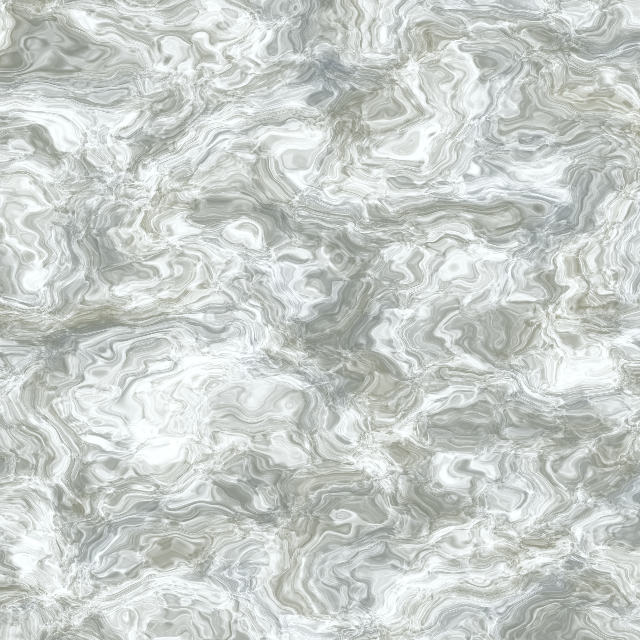
A Shadertoy shader for this texture:

```glsl
// Churning white water: grey-green pools under torn, swirling foam.
// Warped gradient noise gives the pools, its folded octaves the foam threads,
// and a sawtooth over a third field the sharp lips of the foam sheets.

#define STRETCH     vec2(0.82, 1.22)
#define SWIRL       0.034
#define POOL_SCALE  6.0
#define VEIN_SCALE  9.0
#define CREST_SCALE 5.0
#define GRAIN_SCALE 150.0
#define POOL_GAIN   0.65
#define VEIN_GAIN   0.55
#define CREST_GAIN  0.40
#define GRAIN_GAIN  0.22
#define DEEP_WATER  vec3(0.500, 0.520, 0.477)
#define BRIGHT_FOAM vec3(1.004, 1.024, 1.032)

const mat2 TURN = mat2(0.8, 0.6, -0.6, 0.8);

// Random gradient, each component in -1..1
vec2 gradientAt(vec2 cell) {
    uvec2 q = uvec2(ivec2(cell) + 32768);
    q = q * 1664525u + 1013904223u;
    q.x += q.y * 1664525u;
    q.y += q.x * 1664525u;
    q ^= q >> 16u;
    q.x += q.y * 1664525u;
    q.y += q.x * 1664525u;
    q ^= q >> 16u;
    return vec2(q & 65535u) / 32767.5 - 1.0;
}

// Gradient noise scaled to roughly unit deviation around zero
float noise(vec2 p) {
    vec2 i = floor(p), f = p - i;
    vec2 u = f * f * f * (f * (f * 6.0 - 15.0) + 10.0);
    vec2 e = vec2(1.0, 0.0);
    float low = mix(dot(gradientAt(i), f),
                    dot(gradientAt(i + e.xy), f - e.xy), u.x);
    float high = mix(dot(gradientAt(i + e.yx), f - e.yx),
                     dot(gradientAt(i + e.xx), f - e.xx), u.x);
    return 6.0 * mix(low, high, u.y);
}

// Octave sum, normalised back to unit deviation
float fbm(vec2 p, int octaves, float gain) {
    float sum = 0.0, power = 0.0, amp = 1.0;
    for (int i = 0; i < octaves; i++) {
        sum += amp * noise(p);
        power += amp * amp;
        amp *= gain;
        p = TURN * p * 2.03 + 11.7;
    }
    return sum / sqrt(power);
}

vec2 swirl(vec2 p, float scale) {
    return vec2(fbm(p * scale + 3.1, 4, 0.5), fbm(p * scale + 47.3, 4, 0.5));
}

// Thin bright threads along the zero lines of each octave
float foamVeins(vec2 p) {
    float sum = 0.0, amp = 1.0;
    for (int i = 0; i < 5; i++) {
        sum += amp * exp(-4.0 * abs(noise(p)));
        amp *= 0.85;
        p = TURN * p * 1.9 + 23.9;
    }
    return (sum - 0.89) / 0.47;
}

// Sheets that brighten towards a sharp lip, then drop to dark water
float foamCrests(vec2 p) {
    float ramp = fract(0.9 * fbm(p, 5, 0.55));
    float sheet = ramp * (1.0 - smoothstep(0.8, 1.0, ramp));
    return (sheet - 0.41) / 0.25;
}

void mainImage(out vec4 fragColor, in vec2 fragCoord) {
    vec2 p = fragCoord / iResolution.y * STRETCH;

    // Broad swirl, then a finer curl for the threads
    vec2 flow = p + SWIRL * swirl(p, 4.0);
    vec2 curl = flow + 0.25 * SWIRL * swirl(flow + 5.0, 15.0);

    // Foam layers
    float pools = fbm(flow * POOL_SCALE + 71.0, 6, 0.65);
    float veins = foamVeins(curl * VEIN_SCALE + 31.0);
    float crests = foamCrests(flow * CREST_SCALE + 13.0);
    float grain = noise(curl * GRAIN_SCALE);

    // Calm pools carry fewer threads
    veins *= mix(0.65, 1.2, smoothstep(-1.2, 1.0, pools));
    float foam = POOL_GAIN * pools + VEIN_GAIN * veins
               + CREST_GAIN * crests + GRAIN_GAIN * grain;

    // Soft tone curve and a faint drift between olive and cool grey
    float tone = 1.0 / (1.0 + exp(-0.53 - 1.07 * foam));
    vec3 color = mix(DEEP_WATER, BRIGHT_FOAM, tone);
    float drift = fbm(flow * 7.0 + 90.0, 3, 0.5) * (1.0 - tone);
    color += 0.015 * drift * vec3(0.5, 0.1, -1.0);

    fragColor = vec4(clamp(color, 0.0, 1.0), 1.0);
}
```
